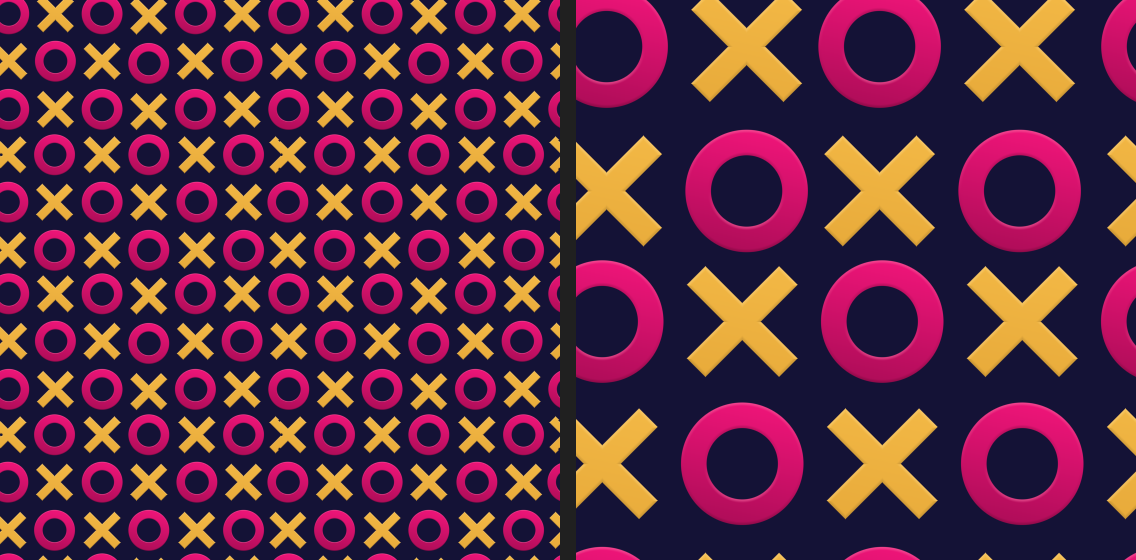
Left: the whole. Right: its middle third, enlarged.
Write a WebGL 1 fragment shader that draws this pattern.

```glsl
precision highp float;
// Checkered noughts and crosses: embossed pink rings and gold crosses on navy.

uniform vec2 u_resolution;

const float COUNT = 12.0;               // cells across and down
const float CELL = 64.0;                // design units per cell
const vec2 ORIGIN = vec2(12.0, 22.0);   // centre of the first cell, from top left

const vec2 RING_RADII = vec2(16.3, 28.0);
const vec2 BAR_HALF = vec2(29.8, 6.0);

const vec3 NAVY = vec3(0.08, 0.07, 0.21);
const vec3 PINK_LOW = vec3(0.69, 0.05, 0.35);
const vec3 PINK_HIGH = vec3(0.93, 0.08, 0.47);
const vec3 GOLD_LOW = vec3(0.91, 0.67, 0.23);
const vec3 GOLD_HIGH = vec3(0.95, 0.72, 0.27);
const vec3 ROSE_RIM = vec3(0.96, 0.40, 0.62);
const vec3 CREAM_RIM = vec3(1.0, 0.86, 0.56);

float hash(vec2 p) {
  vec3 q = fract(vec3(p.xyx) * 0.1031);
  q += dot(q, q.yzx + 33.33);
  return fract((q.x + q.y) * q.z);
}

float box(vec2 p, vec2 halfSize) {
  vec2 d = abs(p) - halfSize;
  return length(max(d, 0.0)) + min(max(d.x, d.y), 0.0);
}

float ring(vec2 p, vec2 radii) {
  float middle = 0.5 * (radii.x + radii.y);
  return abs(length(p) - middle) - 0.5 * (radii.y - radii.x);
}

float cross45(vec2 p, vec2 barHalf) {
  vec2 q = vec2(p.x + p.y, p.y - p.x) * 0.70711;
  return min(box(q, barHalf), box(q.yx, barHalf));
}

// Small bites along the left side of a worn cross
float nicks(vec2 p, vec2 seed) {
  float d = 100.0;
  for (int i = -1; i <= 1; i++) {
    float k = float(i);
    vec2 centre = vec2(-9.0 - 2.0 * abs(k), 20.0 * k);
    float radius = 1.2 + 1.2 * hash(seed + k + 5.0);
    d = min(d, length(p - centre) - radius);
  }
  return d;
}

float symbol(vec2 p, bool isRing, bool worn, vec2 cell) {
  if (isRing) return ring(p, RING_RADII);
  float d = cross45(p, BAR_HALF);
  return worn ? max(d, -nicks(p, cell)) : d;
}

// Uneven placement, repeating every six cells in two bands of three rows
vec2 placement(vec2 cell) {
  float band = floor(cell.y / 3.0);
  float row = mod(cell.y, 3.0);
  float pair = floor(cell.x / 2.0);
  float sunk = (1.0 - band) * (1.0 - step(0.5, abs(cell.x - 3.0)));
  float x = band * (pair * (1.0 + 0.3 * pair) - 1.2);
  float y = 0.5 * row * (row + 1.0) + 1.3 * band + 3.0 * sunk - 3.0;
  return vec2(x, y);
}

void main() {
  // Cell lookup, counted from the top left
  vec2 uv = gl_FragCoord.xy / u_resolution;
  vec2 pos = vec2(uv.x, 1.0 - uv.y) * COUNT * CELL - ORIGIN;
  vec2 index = floor(pos / CELL + 0.5);
  vec2 cell = mod(index, 6.0);
  vec2 p = pos - index * CELL - placement(cell);
  p.y = -p.y;

  bool isRing = mod(index.x + index.y, 2.0) < 0.5;
  bool worn = cell.x < 0.5 && abs(cell.y - 3.0) < 0.5;
  float d = symbol(p, isRing, worn, cell);

  // Face gradient
  float light = clamp(0.5 + dot(p, vec2(0.004, 0.018)), 0.0, 1.0);
  vec3 face = isRing ? mix(PINK_LOW, PINK_HIGH, light)
                     : mix(GOLD_LOW, GOLD_HIGH, light);

  // Embossed rim, lit from above
  float slope = (symbol(p + vec2(0.0, 0.5), isRing, worn, cell) - d) * 2.0;
  float rim = smoothstep(-1.8, -0.2, d);
  vec3 rimColor = isRing ? ROSE_RIM : CREAM_RIM;
  face = mix(face, rimColor, rim * clamp(slope, 0.0, 1.0) * 0.55);
  face *= 1.0 - 0.16 * rim * clamp(-slope, 0.0, 1.0);

  // Smooth edge
  float edge = 0.7 * COUNT * CELL / u_resolution.y;
  float cover = 1.0 - smoothstep(-edge, edge, d);
  gl_FragColor = vec4(mix(NAVY, face, cover), 1.0);
}
```
